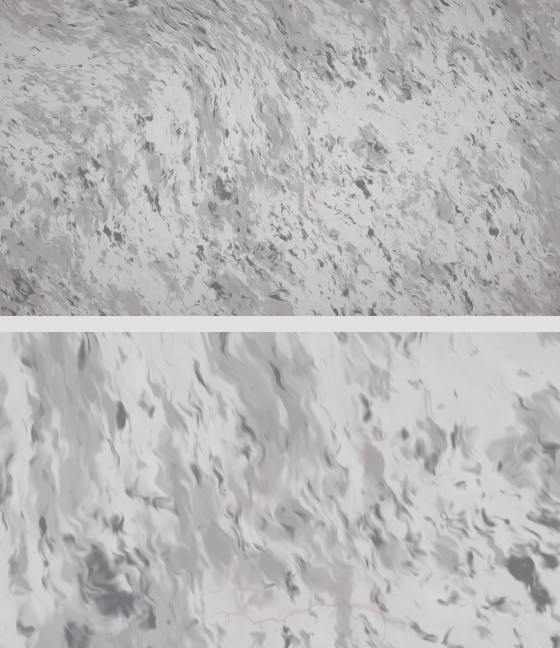
Top: the whole. Bottom: its middle third, enlarged.
A Shadertoy shader for this texture:

```glsl
// Pale grey marble with ragged diagonal streaks, small soft dark flecks and faint rust veins.
// Layered sines bend a flow-aligned frame; stretched cellular splat noise is
// thresholded in that frame at several scales to paint each mineral.

const vec3 WHITE_CALCITE = vec3(0.822, 0.819, 0.825);
const vec3 GREY_BAND     = vec3(0.712, 0.702, 0.716);
const vec3 GREY_STREAK   = vec3(0.640, 0.632, 0.645);
const vec3 DARK_FLECK    = vec3(0.440, 0.440, 0.455);
const vec3 RUST_VEIN     = vec3(0.720, 0.640, 0.610);

const float FLOW_ANGLE = -0.92;
const vec2 SWIRL_CENTRE = vec2(0.28, 0.95);

vec3 hash3(vec2 cell) {
    vec3 h = fract(cell.xyx * vec3(0.1031, 0.1030, 0.0973));
    h += dot(h, h.yxz + 33.33);
    return fract((h.xxy + h.yzz) * h.zyx);
}

vec2 rotate(vec2 v, float angle) {
    float c = cos(angle), s = sin(angle);
    return vec2(c * v.x - s * v.y, s * v.x + c * v.y);
}

// Cellular noise: one soft, randomly signed splat per cell.
float splatNoise(vec2 p) {
    vec2 cell = floor(p);
    float sum = 0.0;
    for (int y = -1; y <= 1; y++) {
        for (int x = -1; x <= 1; x++) {
            vec2 id = cell + vec2(x, y);
            vec3 h = hash3(id);
            vec2 d = p - id - h.xy;
            float falloff = max(1.0 - dot(d, d), 0.0);
            sum += (2.0 * h.z - 1.0) * falloff * falloff;
        }
    }
    return sum;
}

float layeredNoise(vec2 p, int octaves, float gain) {
    float sum = 0.0, amplitude = 1.0;
    for (int i = 0; i < octaves; i++) {
        sum += amplitude * splatNoise(p);
        p = p * 2.03 + vec2(17.3, 41.7);
        amplitude *= gain;
    }
    return sum;
}

// Layered sines that make the streaks wander.
vec2 sineWarp(vec2 p, float frequency, float amplitude) {
    vec2 offset = vec2(0.0);
    for (int i = 0; i < 4; i++) {
        offset += amplitude * sin(frequency * p.yx + vec2(1.3, 4.1) * float(i + 1));
        p = rotate(p + offset, 1.1);
        frequency *= 1.9;
        amplitude *= 0.55;
    }
    return offset;
}

// Small irregular displacement that crumples outlines.
vec2 crumple(vec2 p, float frequency, float amplitude) {
    return amplitude * vec2(splatNoise(p * frequency), splatNoise(p * frequency + 53.0));
}

// Frame with x along the streaks and y across them.
vec2 flowFrame(vec2 p, float angle, vec2 centre) {
    vec2 d = p + sineWarp(p, 5.0, 0.020) - centre;
    d += crumple(p, 13.0, 0.008) + crumple(p, 45.0, 0.005) + crumple(p, 95.0, 0.0025);
    float swirl = 0.8 * exp(-6.0 * dot(d, d));
    return rotate(d, -(angle + swirl)) + 20.0;
}

// Thin line along the zero level of a noise value.
float hairline(float value, float width) {
    return 1.0 - smoothstep(0.2 * width, width, abs(value));
}

void mainImage(out vec4 fragColor, in vec2 fragCoord) {
    vec2 p = fragCoord / iResolution.y;
    vec2 centred = 2.0 * fragCoord / iResolution.xy - 1.0;
    float edge = dot(centred, centred);
    vec2 flow = flowFrame(p, FLOW_ANGLE, SWIRL_CENTRE);

    // Ragged grey bands, denser toward the border
    float bandNoise = layeredNoise(flow * vec2(4.6, 11.0), 5, 0.88);
    float band = smoothstep(-0.40, 0.95, bandNoise + 0.30 * (edge - 0.55));
    float tone = layeredNoise(flow * vec2(18.0, 50.0) + 60.0, 3, 0.8);
    vec3 colour = mix(WHITE_CALCITE, GREY_BAND, band);
    colour += 0.012 * tone;

    // Slender mid-grey streaks
    float streakNoise = layeredNoise(flow * vec2(25.0, 62.0) + 130.0, 3, 0.7);
    float streak = smoothstep(0.20, 1.20, streakNoise + 0.25 * bandNoise);
    colour = mix(colour, GREY_STREAK, 0.75 * streak);

    // Small dark flecks, loosely gathered
    float cluster = layeredNoise(flow * vec2(6.0, 10.0) + 210.0, 2, 0.7);
    float fleckNoise = layeredNoise(flow * vec2(34.0, 74.0) + 270.0, 3, 0.65);
    float fleck = smoothstep(0.40, 1.75, fleckNoise + 0.45 * cluster);
    colour = mix(colour, DARK_FLECK, 0.9 * fleck);

    // Sparse, faint rust veins
    float veinNoise = layeredNoise(p * 3.0 + 7.0, 5, 0.6);
    float stain = smoothstep(0.40, 0.85, splatNoise(p * 3.5 + 90.0));
    float vein = hairline(veinNoise, 0.03) + 0.2 * hairline(veinNoise, 0.25);
    colour = mix(colour, RUST_VEIN, 0.35 * stain * min(vein, 1.0));

    // Light falls off and warms slightly toward the corners
    colour *= 1.0 - edge * vec3(0.088, 0.095, 0.092);
    fragColor = vec4(clamp(colour, 0.0, 1.0), 1.0);
}
```
